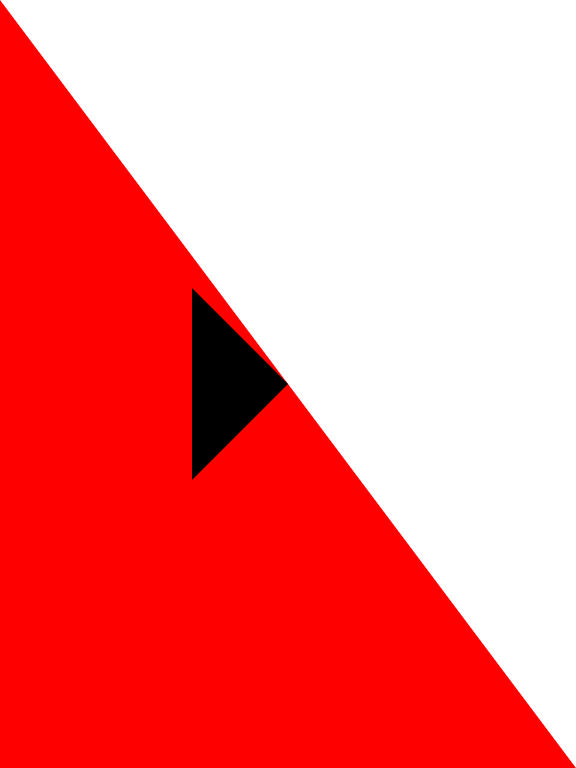
A Shadertoy shader for this background:

```glsl
const vec3 PAPER_WHITE = vec3(1.0);
const vec3 FIELD_RED = vec3(1.0, 0.0, 0.0);
const vec3 ARROW_BLACK = vec3(0.0);
const float ARROW_LENGTH = 1.0 / 6.0; // share of the canvas width

// Signed distance to a right-angled arrow with its tip at the origin, pointing right
float arrowDistance(vec2 p, float len) {
    float slopes = (p.x + abs(p.y)) * sqrt(0.5);
    float base = -len - p.x;
    return max(slopes, base);
}

// Coverage of a shape, smoothed over one pixel
float coverage(float dist, float pixel) {
    return clamp(0.5 - dist / pixel, 0.0, 1.0);
}

void mainImage(out vec4 fragColor, in vec2 fragCoord) {
    // Centred coordinates, one unit per canvas width
    float pixel = 1.0 / iResolution.x;
    vec2 p = (fragCoord - 0.5 * iResolution.xy) * pixel;

    // Red field below the diagonal from top left to bottom right
    float diagonal = dot(p, normalize(iResolution.yx));
    vec3 color = mix(PAPER_WHITE, FIELD_RED, coverage(diagonal, pixel));

    // Black arrow with its tip at the centre
    float arrow = arrowDistance(p, ARROW_LENGTH);
    color = mix(color, ARROW_BLACK, coverage(arrow, pixel));

    fragColor = vec4(color, 1.0);
}
```
